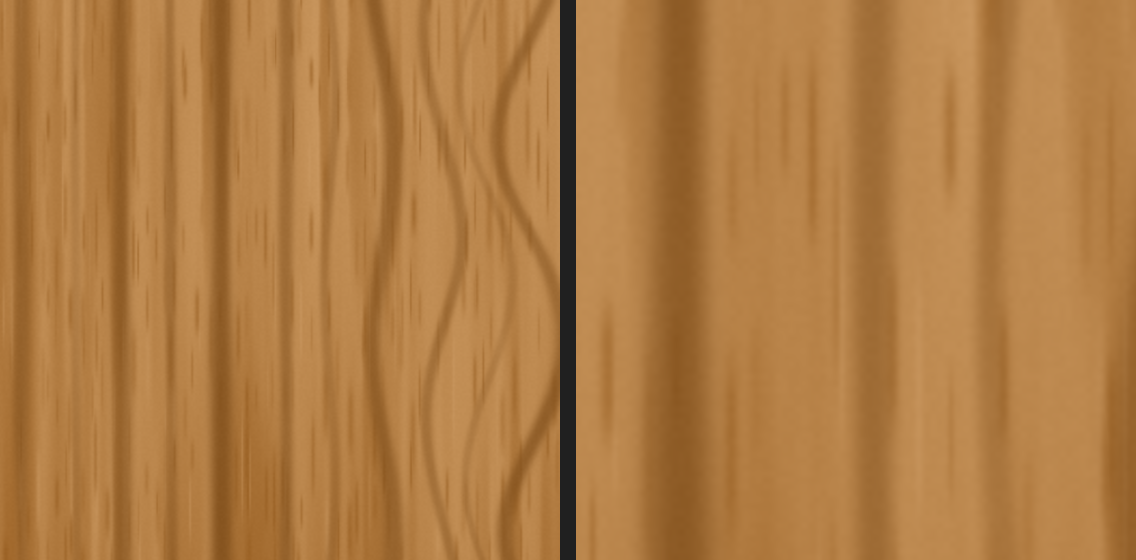
Left: the whole. Right: its middle third, enlarged.
This texture is drawn by a three.js fragment shader. Its source:

```glsl
varying vec2 vUv;

const vec3 LIGHT_WOOD = vec3(0.785, 0.587, 0.365);
const vec3 AMBER_WOOD = vec3(0.650, 0.430, 0.195);
const vec3 RING_BROWN = vec3(0.515, 0.320, 0.115);
const vec3 PORE_BROWN = vec3(0.580, 0.355, 0.115);
const vec3 PALE_FIBRE = vec3(0.820, 0.630, 0.420);

const int RING_COUNT = 11;
const float RING_JITTER = 0.030;
const vec2 RING_WIDTH = vec2(0.007, 0.019);
const vec2 RING_STRENGTH = vec2(0.25, 0.85);
const float BOW_START = 0.5;
const float BOW_AMOUNT = 0.115;
const float BOW_FREQUENCY = 9.0;

const float STREAK_STRENGTH = 0.42;
const int PORE_LAYERS = 2;
const vec2 PORE_GRID = vec2(44.0, 5.0);
const float PORE_SHARE = 0.38;
const float PORE_STRENGTH = 0.52;
const float GRAIN_STRENGTH = 0.012;

float hash(vec2 p) {
  vec3 q = fract(vec3(p.xyx) * 0.1031);
  q += dot(q, q.yzx + 33.33);
  return fract((q.x + q.y) * q.z);
}

float noise(vec2 p) {
  vec2 cell = floor(p);
  vec2 f = fract(p);
  f = f * f * (3.0 - 2.0 * f);
  float low = mix(hash(cell), hash(cell + vec2(1.0, 0.0)), f.x);
  float high = mix(hash(cell + vec2(0.0, 1.0)), hash(cell + vec2(1.0, 1.0)), f.x);
  return mix(low, high, f.y);
}

// Sideways drift of a ring: nearly straight at left, bowed at right
float ringSway(float center, float y) {
  float bow = BOW_AMOUNT * max(center - BOW_START, 0.0);
  float phase = BOW_FREQUENCY * y - 2.04 + 11.0 * (center - 0.95);
  float wobble = noise(vec2(center * 4.0, y * 4.0 + 7.0)) - 0.5;
  return bow * sin(phase) + (0.006 + 0.5 * bow) * wobble;
}

// Dark growth rings, stronger ones also wider, narrower where they bow
float growthRings(vec2 uv) {
  float clear = 1.0;
  for (int i = 0; i < RING_COUNT; i++) {
    float id = float(i);
    float rank = fract(id * 0.618 + 0.5);
    float center = (id + 0.5) / float(RING_COUNT);
    center += RING_JITTER * (hash(vec2(id, 5.0)) - 0.5);
    float width = mix(RING_WIDTH.x, RING_WIDTH.y, rank);
    width *= 0.8 + 0.4 * noise(vec2(id * 3.1, uv.y * 3.0));
    float offset = (uv.x - center - ringSway(center, uv.y)) / width;
    float strength = mix(RING_STRENGTH.x, RING_STRENGTH.y, rank);
    strength *= 0.75 + 0.4 * noise(vec2(id * 7.3, uv.y * 4.0));
    float profile = exp(-pow(abs(offset), 2.6));
    clear *= 1.0 - strength * profile;
  }
  return 1.0 - clear;
}

// Short soft vertical dashes, one per occupied cell
float dashes(vec2 uv, vec2 grid, float seed, float share) {
  vec2 p = uv * grid;
  float column = floor(p.x);
  p.y += 17.0 * hash(vec2(column, seed));
  vec2 id = vec2(column, floor(p.y)) + seed * 13.0;
  vec2 f = fract(p);
  float center = mix(0.40, 0.60, hash(id + 3.7));
  float halfWidth = mix(0.12, 0.26, hash(id + 8.1));
  float halfLength = mix(0.12, 0.38, hash(id + 21.3));
  float across = (f.x - center) / halfWidth;
  float along = 1.0 - smoothstep(halfLength * 0.4, halfLength + 0.12, abs(f.y - 0.5));
  float present = step(hash(id + 41.9), share) * mix(0.3, 1.0, hash(id + 55.2));
  return present * along * exp(-across * across);
}

void main() {
  vec2 uv = vUv;

  // Broad tone with long fibres, deeper at the left and the bottom
  float broad = noise(vec2(uv.x * 11.0, uv.y * 1.3 + 3.0));
  float fibre = noise(vec2(uv.x * 65.0, uv.y * 1.6)) - 0.5;
  float fine = noise(vec2(uv.x * 130.0 + 9.0, uv.y * 3.0)) - 0.5;
  float low = 1.0 - uv.y;
  float tone = 0.01 + 0.38 * broad + 0.36 * low * low;
  tone += 0.35 * (1.0 - smoothstep(0.0, 0.12, uv.x));
  tone += (0.20 + 0.22 * low) * fibre + 0.08 * fine;
  vec3 color = mix(LIGHT_WOOD, AMBER_WOOD, clamp(tone, 0.0, 1.2));

  // Long dark streaks running most of the height
  float streak = smoothstep(0.58, 0.95, noise(vec2(uv.x * 38.0 + 4.0, uv.y * 1.2)));
  color = mix(color, PORE_BROWN, STREAK_STRENGTH * streak);

  // Pale strands and dark pores
  float pale = dashes(uv, PORE_GRID * vec2(1.5, 0.7), 9.0, 0.2);
  color = mix(color, PALE_FIBRE, 0.35 * pale);
  float pores = 0.0;
  for (int i = 0; i < PORE_LAYERS; i++) {
    float layer = float(i);
    vec2 grid = PORE_GRID * vec2(1.0 + 0.4 * layer, 1.0 + 0.3 * layer);
    pores = max(pores, dashes(uv + 0.037 * layer, grid, layer + 1.0, PORE_SHARE));
  }
  color = mix(color, PORE_BROWN, PORE_STRENGTH * pores);

  // Rings and faint surface grain
  color = mix(color, RING_BROWN, growthRings(uv));
  color += GRAIN_STRENGTH * (noise(uv * 260.0) - 0.5);
  gl_FragColor = vec4(color, 1.0);
}
```
